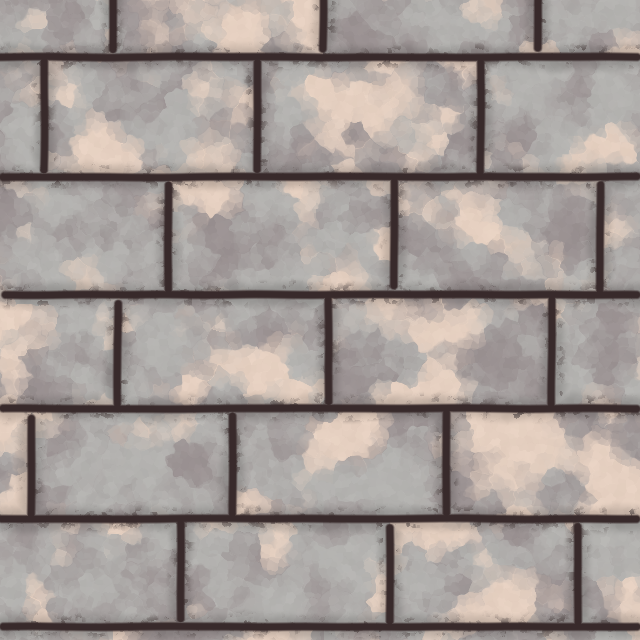
Reproduce this texture procedurally as a three.js fragment shader.

```glsl
varying vec2 vUv;

const vec3 GROUT = vec3(0.22, 0.165, 0.168);
const vec3 GRIME = vec3(0.33, 0.29, 0.285);
const vec3 MAUVE_STONE = vec3(0.605, 0.57, 0.572);
const vec3 COOL_STONE = vec3(0.705, 0.70, 0.69);
const vec3 PEACH_STONE = vec3(0.90, 0.815, 0.755);
const float PI = 3.14159;
const float ROWS = 6.0;

float hash(vec2 p) {
  vec3 q = fract(vec3(p.xyx) * 0.1031);
  q += dot(q, q.yzx + 33.33);
  return fract((q.x + q.y) * q.z);
}

vec2 hash2(vec2 p) {
  return vec2(hash(p), hash(p + 71.7));
}

float cornerSlope(vec2 cell, vec2 offset) {
  float angle = 2.0 * PI * hash(cell);
  return dot(vec2(cos(angle), sin(angle)), offset);
}

float gradientNoise(vec2 p) {
  vec2 i = floor(p), f = fract(p);
  vec2 u = f * f * f * (f * (f * 6.0 - 15.0) + 10.0);
  vec2 e = vec2(1.0, 0.0);
  float low = mix(cornerSlope(i, f), cornerSlope(i + e, f - e), u.x);
  float high = mix(cornerSlope(i + e.yx, f - e.yx), cornerSlope(i + 1.0, f - 1.0), u.x);
  return mix(low, high, u.y);
}

float fbm(vec2 p) {
  float sum = 0.0, amplitude = 1.0;
  for (int i = 0; i < 4; i++) {
    sum += amplitude * gradientNoise(p);
    p = p * 2.03 + 17.3;
    amplitude *= 0.5;
  }
  return sum;
}

// Snaps a point to the centre of its paint dab, with soft borders
vec2 dabCentre(vec2 p, float scale, float sharpness) {
  vec2 q = p * scale;
  q += 0.35 * vec2(gradientNoise(q * 1.7), gradientNoise(q * 1.7 + 40.0));
  vec2 cell = floor(q), sum = vec2(0.0);
  float total = 0.0;
  for (int y = -1; y <= 1; y++) {
    for (int x = -1; x <= 1; x++) {
      vec2 id = cell + vec2(x, y);
      vec2 centre = id + hash2(id);
      float weight = exp(-sharpness * dot(q - centre, q - centre)) + 1e-9;
      sum += weight * centre;
      total += weight;
    }
  }
  return sum / (total * scale);
}

float segmentDistance(vec2 p, vec2 a, vec2 b) {
  vec2 ab = b - a;
  return length(p - a - ab * clamp(dot(p - a, ab) / dot(ab, ab), 0.0, 1.0));
}

// Uneven courses, numbered from the bottom
float bedHeight(float row) {
  return 0.0208 + 0.178 * row - 0.016 * sin(PI * row / 5.0);
}

vec3 jointPositions(float row) {
  if (row < 0.5) return vec3(0.283, 0.609, 0.903);
  if (row < 1.5) return vec3(0.049, 0.363, 0.697);
  if (row < 2.5) return vec3(0.184, 0.513, 0.862);
  if (row < 3.5) return vec3(0.263, 0.616, 0.938);
  if (row < 4.5) return vec3(0.069, 0.402, 0.751);
  return vec3(0.177, 0.505, 0.840);
}

// Distance to the nearest hand-drawn bed or joint
float groutDistance(vec2 p) {
  float d = 1.0;
  for (int i = 0; i < 6; i++) {
    float row = float(i), base = bedHeight(row), top = bedHeight(row + 1.0);
    float inset = 0.008 * hash(vec2(row, 9.0));
    d = min(d, segmentDistance(p, vec2(inset, base), vec2(0.995, base)));
    vec3 joints = jointPositions(row);
    for (int j = 0; j < 3; j++) {
      vec2 gap = 0.016 * hash2(vec2(row, float(j) + 3.0));
      d = min(d, segmentDistance(p, vec2(joints[j], base + gap.x), vec2(joints[j], top - gap.y)));
    }
  }
  return d;
}

vec2 brickId(vec2 p) {
  float row = -1.0;
  for (int i = 0; i < 6; i++) row += step(bedHeight(float(i)), p.y);
  row = mod(row + ROWS, ROWS);
  float column = dot(step(jointPositions(row), vec3(p.x)), vec3(1.0));
  return vec2(mod(column, 3.0), row);
}

vec3 stoneColour(vec2 p, vec2 id) {
  vec2 seed = 5.0 * hash2(id + 11.0);
  vec2 broad = dabCentre(p, 42.0, 22.0) + seed;
  vec2 fine = dabCentre(p, 95.0, 16.0) + seed;
  float tone = 0.6 * fbm(broad * 9.0) + 0.4 * fbm(fine * 13.0 + 8.0);
  float stain = 0.65 * fbm(broad * 7.5 + 30.0) + 0.35 * fbm(fine * 7.5 + 30.0);
  float bias = 0.3 * (hash(id + 4.0) - 0.5);
  vec3 colour = mix(MAUVE_STONE, COOL_STONE, smoothstep(-0.4, 0.3, tone + bias));
  colour = mix(colour, PEACH_STONE, smoothstep(-0.02, 0.42, stain - bias));
  return colour + 0.035 * gradientNoise(fine * 50.0);
}

void main() {
  vec2 wobble = vec2(gradientNoise(vUv * 9.0), gradientNoise(vUv * 9.0 + 50.0));
  vec2 p = vUv + 0.002 * wobble;
  float d = groutDistance(p);
  vec3 colour = stoneColour(vUv, brickId(p));

  // Soft shade and broken specks along the brick edges
  float patches = fbm(vUv * 14.0 + 60.0);
  float specks = fbm(dabCentre(vUv, 170.0, 12.0) * vec2(45.0, 75.0));
  float edge = 1.0 - smoothstep(0.004, 0.026, d + 0.008 * patches);
  colour *= 1.0 - 0.16 * edge;
  colour = mix(colour, GRIME, 0.75 * edge * smoothstep(0.1, 0.55, specks + 0.4 * patches));

  // Blurred grout strokes
  colour = mix(GROUT, colour, smoothstep(0.0038, 0.0085, d));
  gl_FragColor = vec4(colour, 1.0);
}
```
